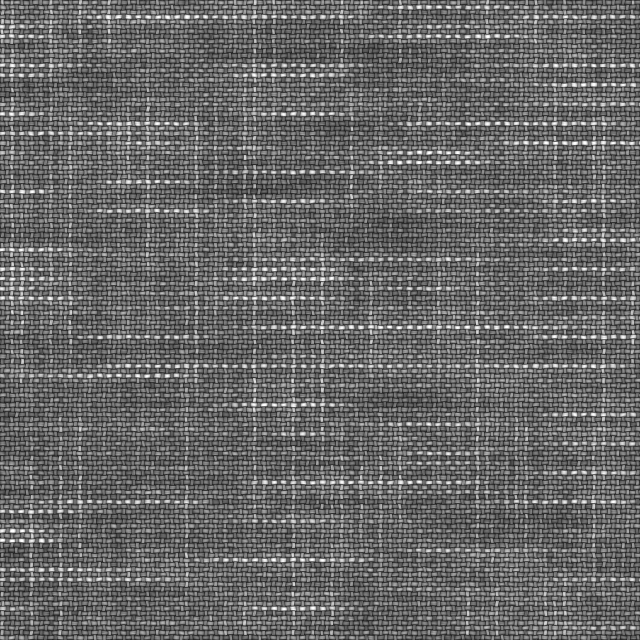
Reproduce this texture procedurally as a Shadertoy shader.

```glsl
// Grey plain-weave linen with pale slub yarns running along and across

float hash(vec2 p) {
    return fract(sin(dot(p, vec2(127.1, 311.7))) * 43758.5);
}

float valueNoise(vec2 p) {
    vec2 cell = floor(p), f = fract(p);
    f = f * f * (3.0 - 2.0 * f);
    return mix(mix(hash(cell), hash(cell + vec2(1, 0)), f.x),
               mix(hash(cell + vec2(0, 1)), hash(cell + 1.0), f.x), f.y);
}

// Noise that changes only along one yarn
float yarnNoise(float along, float yarn, float seed) {
    float i = floor(along), f = fract(along);
    vec2 id = vec2(i + seed, yarn + seed * 1.7);
    return mix(hash(id), hash(id + vec2(1, 0)), f * f * (3.0 - 2.0 * f));
}

// Pale stretches with tapered ends, on every second yarn only
float slub(float along, float yarn, float seed) {
    float pale = smoothstep(0.60, 0.86, yarnNoise(along, yarn, seed));
    return pale * (1.0 - mod(yarn, 2.0));
}

// Base tone of a yarn: long streaks plus a change from stitch to stitch
float yarnTone(float along, float yarn, float seed) {
    return 0.20 * (yarnNoise(along * 0.06, yarn, seed) - 0.5)
         + 0.16 * (yarnNoise(along * 0.5, yarn, seed + 57.0) - 0.5);
}

float weave(vec2 uv) {
    vec2 g = uv * 132.0;

    // Slight hand-woven wobble; rows stay straighter than columns
    g.x += 0.10 * sin(g.y * 0.71 + 2.0 * sin(g.x * 0.23)) + 0.07 * sin(g.y * 2.3 + g.x * 0.9);
    g.y += 0.05 * sin(g.x * 0.43 + g.y * 2.1) + 0.06 * sin(g.x * 1.57 - g.y * 1.3);

    vec2 id = floor(g), q = fract(g) - 0.5;
    float over = 1.0 - 2.0 * mod(id.x + id.y, 2.0);

    float weftSlub = slub(uv.x * 4.4, id.y, 11.0);
    float warpSlub = slub(uv.y * 4.0, id.x, 83.0);

    // Rise and dip of the crossing yarns; positive lies on top
    float weftArc = over * cos(3.14159 * q.x);
    float warpArc = -over * cos(3.14159 * q.y);

    // Fine fibres drawn out along each yarn
    float weftFibre = valueNoise(g * vec2(0.9, 4.0)) - 0.5;
    float warpFibre = valueNoise(g * vec2(4.0, 0.9) + 71.0) - 0.5;

    float weft = mix(0.56 + yarnTone(g.x, id.y, 23.0), 0.98, weftSlub * 0.9);
    float warp = mix(0.50 + yarnTone(g.y, id.x, 41.0), 0.86, warpSlub * 0.75);
    weft = (weft + 0.17 * weftFibre) * (0.79 + 0.21 * weftArc);
    warp = (warp + 0.14 * warpFibre) * (0.82 + 0.18 * warpArc);

    // Weft rows run unbroken over the dark gaps
    float weftBody = 1.0 - smoothstep(0.19, 0.50, abs(q.y + 0.06 * weftFibre));
    float tone = mix(0.14 + 0.10 * weftSlub, weft, weftBody);

    // Narrow warp stitches cross on top, with a shadow at their sides
    float warpOnTop = smoothstep(-0.12, 0.22, warpArc - 0.5 * max(weftArc, 0.0));
    float warpBody = 1.0 - smoothstep(0.20, 0.34 + 0.03 * warpSlub, abs(q.x));
    float shadow = 1.0 - smoothstep(0.30, 0.52, abs(q.x));
    tone *= 1.0 - 0.50 * shadow * warpOnTop;
    tone = mix(tone, warp, warpBody * warpOnTop);

    // Soft uneven dye, stretched sideways
    return tone * (0.92 + 0.18 * valueNoise(uv * vec2(5.0, 30.0)));
}

void mainImage(out vec4 fragColor, in vec2 fragCoord) {
    // Four samples per pixel smooth the yarn edges
    float tone = 0.0;
    for (int i = 0; i < 4; i++) {
        vec2 offset = vec2(i % 2, i / 2) * 0.5 - 0.25;
        tone += weave((fragCoord + offset) / iResolution.xy) * 0.25;
    }
    fragColor = vec4(vec3(tone), 1.0);
}
```
